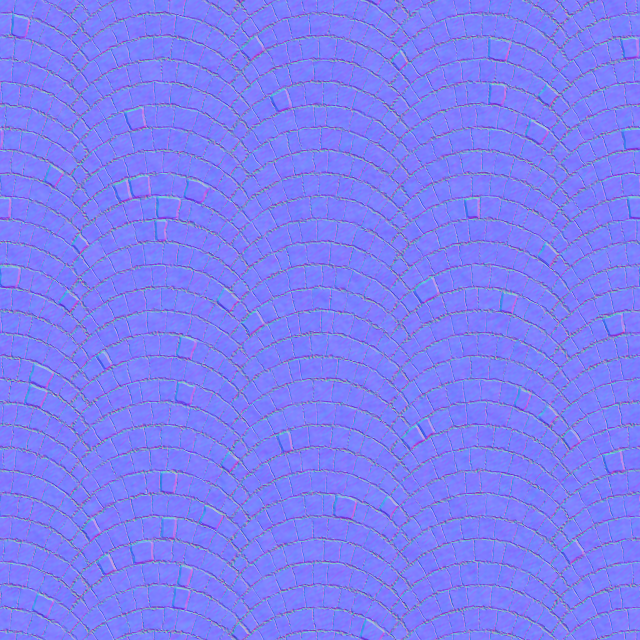
Write a three.js fragment shader that draws this texture map.

```glsl
// Tangent-space normal map of cobbles laid in segmental arcs: 4 fans across, 28 courses up.
// Each course is a stacked circular arc cut by radial joints; diamond stones lock the fans.
// A height field (grooves, grit, stone grain) is differentiated to give the normals.
#define FANS 4.0
#define COURSES 28.0
#define PHASE 0.417        // vertical offset of the courses, in courses
#define RADIUS 0.16667     // radius of every arc
#define FAN_ANGLE 0.713    // half angle of a course, up to its diamond stone
#define ARC_WIDTH 0.0024   // half width of the grooves between courses
#define JOINT_WIDTH 0.0015 // half width of the radial joints
#define ARC_DEPTH 0.0004
#define JOINT_DEPTH 0.0005
#define GRIT 0.0024        // height of the rubble in the grooves
#define LOOSE 0.06         // share of stones standing proud
#define TILT 0.06          // lean of single stones

varying vec2 vUv;

float hash(vec2 p) {
  return fract(sin(dot(p, vec2(127.1, 311.7))) * 43758.5453);
}

// Whole-number modulo, safe against rounding
vec2 wrap(vec2 i, vec2 period) {
  return floor(mod(i + 0.5, period));
}

// Value noise that repeats after a whole number of cells
float noise(vec2 p, vec2 period) {
  vec2 i = floor(p), f = p - i;
  f = f * f * (3.0 - 2.0 * f);
  float a = hash(wrap(i, period));
  float b = hash(wrap(i + vec2(1, 0), period));
  float c = hash(wrap(i + vec2(0, 1), period));
  float d = hash(wrap(i + vec2(1, 1), period));
  return mix(mix(a, b, f.x), mix(c, d, f.x), f.y) - 0.5;
}

float cells(vec2 p, float n) {
  return noise(p * n, vec2(n));
}

// Grain stretched along the diagonal
float grain(vec2 p, float n) {
  vec2 period = vec2(n, 2.0 * n);
  return noise(vec2(p.x + p.y, p.y - p.x) * period, period);
}

// Distances to the nearest arc (x) and radial joint (y); stone receives an id
vec2 paving(vec2 p, out vec2 stone) {
  float u = p.x * FANS, fan = floor(u);
  vec2 dx = vec2(u - fan, u - fan - 1.0) / FANS;   // from the left and right fan axes
  vec2 rise = sqrt(max(RADIUS * RADIUS - dx * dx, 0.0));
  vec2 v = (p.y + RADIUS - rise) * COURSES - PHASE;
  vec2 course = floor(v), f = v - course;
  vec2 scale = rise / (RADIUS * COURSES);
  vec2 arc = min(f, 1.0 - f) * scale;

  // Diamond stone where equal courses of both fans cross
  if (course.x == course.y) {
    vec2 id = wrap(vec2(fan, course.x), vec2(FANS, COURSES));
    stone = vec2(id.x * 31.0 + 20.0, id.y);
    return vec2(min(arc.x, arc.y), 1.0);
  }

  // Otherwise the lower course number owns the point, up to the side of the diamond
  bool left = course.x < course.y;
  float row = left ? course.x : course.y;
  float side = abs(course.x - course.y) < 1.5 ? (left ? f.y * scale.y : f.x * scale.x) : 1.0;
  vec2 id = wrap(vec2(left ? fan : fan + 1.0, row), vec2(FANS, COURSES));
  vec2 q = vec2(left ? dx.x : dx.y, p.y - (row + PHASE) / COURSES + RADIUS);
  float count = 9.0 + mod(id.y + id.x, 2.0);
  float s = (atan(q.x, q.y) / FAN_ANGLE * 0.5 + 0.5) * count;
  float k = clamp(floor(s + 0.5), 1.0, count - 1.0);
  float edge = k + 0.44 * (hash(vec2(id.x * 31.0 + k, id.y + 50.0)) - 0.5);
  stone = vec2(id.x * 31.0 + (s < edge ? k - 1.0 : k), id.y);
  float joint = abs(s - edge) * 2.0 * FAN_ANGLE / count * length(q);
  return vec2(min(left ? arc.x : arc.y, side), joint);
}

// Height of the paving; grit receives the amount of rubble
float height(vec2 p, out vec2 stone, out float grit) {
  // Hand-cut, slightly wavy outlines
  vec2 bent = p + 0.0026 * vec2(cells(p, 100.0), cells(p + 0.37, 90.0));
  vec2 d = paving(bent, stone);
  float ragged = 1.0 + 1.2 * cells(p, 170.0);
  float course = smoothstep(0.0, ARC_WIDTH * ragged, d.x);
  float joint = smoothstep(0.0, JOINT_WIDTH, d.y);
  float h = course * (ARC_DEPTH + JOINT_DEPTH * (1.0 + 1.4 * cells(p, 70.0)) * joint);

  // A few stones stand proud, with rounded corners
  float inset = 0.006 - length(max(0.006 - d, 0.0));
  h += step(1.0 - LOOSE, hash(stone + 7.3)) * 0.0016 * smoothstep(0.0005, 0.0042, inset);

  // Clumped rubble in the grooves, then broad and fine stone grain
  float clump = clamp(0.85 + 1.3 * cells(p, 75.0), 0.2, 1.4);
  grit = 1.0 - smoothstep(0.0011, 0.0036 * ragged, d.x);
  grit = clump * max(grit, 0.5 * (1.0 - smoothstep(0.0, 0.0022 * ragged, d.y)));
  h += GRIT * grit * cells(p, 380.0);
  return h + 0.0006 * grain(p, 44.0) + 0.0004 * grain(p, 115.0);
}

void main() {
  vec2 stone, s;
  float grit, g;
  vec2 e = vec2(0.0007, 0.0);
  height(vUv, stone, grit);
  vec2 slope = vec2(height(vUv + e.xy, s, g) - height(vUv - e.xy, s, g),
                    height(vUv + e.yx, s, g) - height(vUv - e.yx, s, g)) / (2.0 * e.x);
  vec2 lean = TILT * (vec2(hash(stone + 1.7), hash(stone + 4.1)) - 0.5);
  vec3 normal = normalize(vec3(lean - slope - vec2(0.01, 0.0), 1.0));
  normal *= 1.0 - 0.34 * min(grit, 1.0);   // unresolved grit shortens the mean normal
  gl_FragColor = vec4(normal * 0.5 + 0.5, 1.0);
}
```
